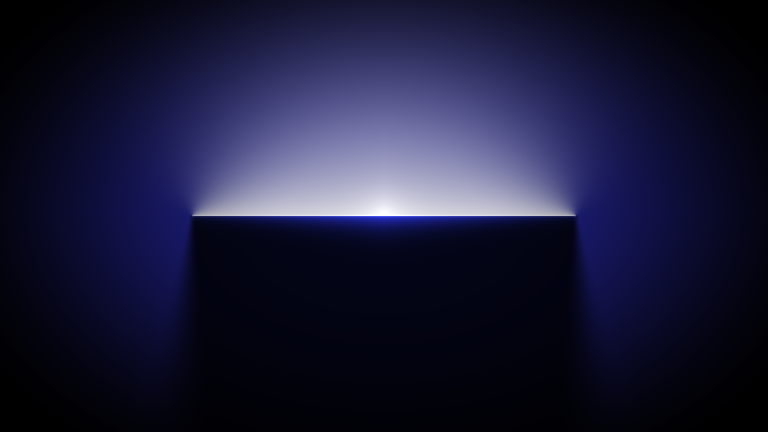
Write a WebGL 2 fragment shader that draws this background.

```glsl
#version 300 es
precision highp float;
// A glowing horizon bar casts a pale fan of light upward and a dark shadow below.

uniform vec2 u_resolution;
out vec4 fragColor;

// Lengths are in canvas heights, measured from the canvas centre.
const float BAR_HALF = 0.444;
const float EDGE_BLUR = 0.0015;
const float HALO_INNER = 0.2;
const float HALO_OUTER = 1.1;
const float HALO_SQUASH = 1.5;
const float HALO_SINK = 0.5;
const float FAN_POWER = 2.2;
const float SHADOW_SPREAD = 0.09;
const float SHADOW_BLUR = 0.19;

const vec3 HALO_COLOR = vec3(0.115, 0.118, 0.50);
const vec3 FAN_COLOR = vec3(0.80, 0.80, 0.84);
const vec3 HOT_COLOR = vec3(0.26, 0.26, 0.22);
const vec3 AMBIENT_COLOR = vec3(0.012, 0.016, 0.082);
const vec3 UNDER_COLOR = vec3(0.16, 0.20, 0.88);
const vec3 RIM_COLOR = vec3(0.16, 0.17, 0.12);

// Share of the half circle filled by the bar, seen from a point above it.
float barShare(vec2 p) {
    float height = max(p.y, 0.0001);
    float angle = atan(BAR_HALF - p.x, height) + atan(BAR_HALF + p.x, height);
    return angle / 3.14159265;
}

// Elliptical glow that fades to black near the corners.
float haloFade(vec2 p) {
    float radius = length(p * vec2(1.0, HALO_SQUASH));
    return 1.0 - smoothstep(HALO_INNER, HALO_OUTER, radius);
}

// Zero in the shadow under the bar, one outside its softening sides.
float shadowMask(float x, float depth) {
    float edge = BAR_HALF + SHADOW_SPREAD * depth;
    float blur = 0.006 + SHADOW_BLUR * depth;
    return smoothstep(-blur, blur, x - edge);
}

void main() {
    vec2 p = (gl_FragCoord.xy - 0.5 * u_resolution) / u_resolution.y;
    float x = abs(p.x);
    float depth = max(-p.y, 0.0);
    float height = max(p.y, 0.0);
    float blur = max(EDGE_BLUR, 0.5 / u_resolution.y);
    float above = smoothstep(-blur, blur, p.y);
    float inside = 1.0 - smoothstep(-blur, blur, x - BAR_HALF);
    float fade = haloFade(p);

    // Blue halo that turns into the pale fan above the bar
    float fan = pow(barShare(p), FAN_POWER) * above;
    vec3 glow = mix(HALO_COLOR * exp(-HALO_SINK * depth), FAN_COLOR, fan);

    // Shadow under the bar
    float lit = mix(shadowMask(x, depth), 1.0, above);
    vec3 color = mix(AMBIENT_COLOR, glow, lit) * fade;

    // Hottest light in the middle
    float hot = 0.5 * exp(-x / 0.13 - height / 0.09)
              + 0.5 * exp(-length(vec2(x, height)) / 0.035);
    color += HOT_COLOR * hot * above;

    // Blue spill below, tapering towards both ends
    float taper = max(1.0 - x / BAR_HALF, 0.0);
    float spill = exp(-depth / (0.008 + 0.018 * taper));
    color += UNDER_COLOR * spill * (0.2 + 0.7 * taper) * inside * (1.0 - above);

    // Thin bright rim along the bar
    float rim = exp(-pow(p.y / 0.0025, 2.0)) * inside;
    color += RIM_COLOR * rim * (0.5 + 0.5 * taper);

    fragColor = vec4(clamp(color, 0.0, 1.0), 1.0);
}
```
